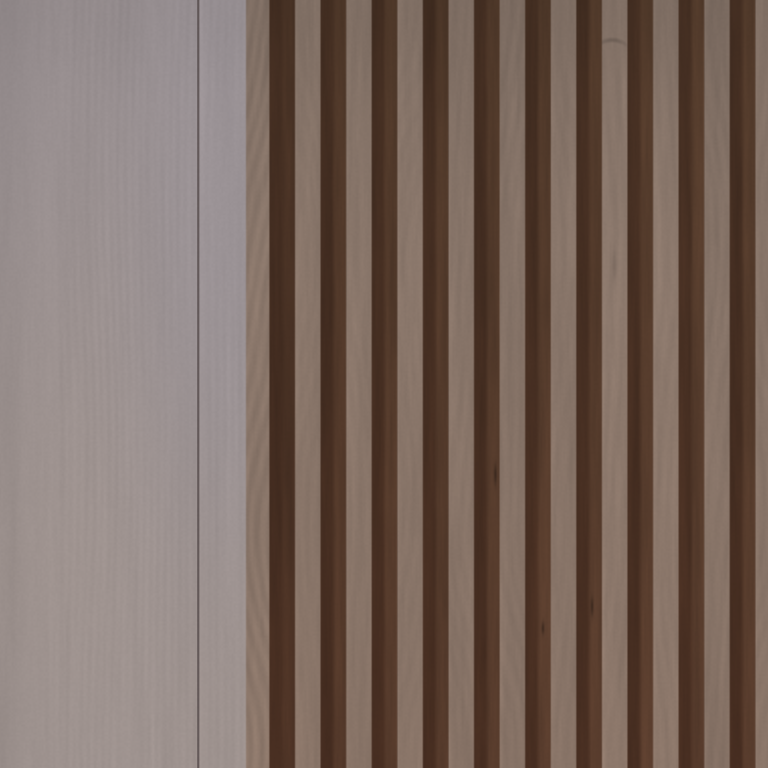
Write a WebGL 2 fragment shader that draws this texture.

```glsl
#version 300 es
precision highp float;

uniform vec2 u_resolution;
out vec4 fragColor;

float hash(vec2 p) {
    vec3 q = fract(vec3(p.xyx) * 0.1031);
    q += dot(q, q.yzx + 33.33);
    return fract((q.x + q.y) * q.z);
}

float noise(vec2 p) {
    vec2 i = floor(p);
    vec2 f = fract(p);
    f = f * f * (3.0 - 2.0 * f);
    return mix(mix(hash(i), hash(i + vec2(1, 0)), f.x),
               mix(hash(i + vec2(0, 1)), hash(i + vec2(1, 1)), f.x), f.y);
}

// Long vertical fibres, centred on zero
float grain(vec2 p) {
    float sum = 0.0;
    float weight = 0.5;
    vec2 scale = vec2(60.0, 3.0);
    for (int i = 0; i < 4; i++) {
        sum += weight * (noise(p * scale + float(i) * 17.0) - 0.5);
        scale *= vec2(1.9, 2.3);
        weight *= 0.75;
    }
    return sum;
}

// Soft elliptical spot
float spot(vec2 p, vec2 centre, vec2 radius) {
    vec2 d = (p - centre) / radius;
    return exp(-dot(d, d));
}

vec3 paintedPanel(vec2 p) {
    vec3 color = mix(vec3(0.62, 0.575, 0.56), vec3(0.595, 0.56, 0.565), smoothstep(0.2, 1.0, p.y));
    color = mix(color, vec3(0.605, 0.575, 0.59), 0.8 * smoothstep(0.1, 0.3, p.x) * smoothstep(0.0, 0.7, p.y));
    color *= 1.0 - 0.04 * smoothstep(0.06, 0.0, p.x);

    // Fine ribs that wander slightly
    float wander = 0.012 * noise(vec2(p.x * 8.0, p.y * 2.5));
    float ribs = sin((p.x + wander) * 640.0) * noise(p * vec2(30.0, 4.0));
    color *= 1.0 + 0.045 * grain(p) + 0.014 * ribs * smoothstep(0.02, 0.12, p.x);

    // Seam with a lit lip
    color *= 1.0 + 0.03 * smoothstep(0.006, 0.0, abs(p.x - 0.262));
    return mix(color, vec3(0.33, 0.29, 0.29), 0.8 * smoothstep(0.0022, 0.0006, abs(p.x - 0.2582)));
}

vec3 slatFront(vec2 p, float id, float u) {
    vec3 color = mix(vec3(0.535, 0.455, 0.405), vec3(0.53, 0.46, 0.415), p.y);
    color *= 0.98 + 0.05 * hash(vec2(id + 9.0, 4.0));
    color *= 1.0 - 0.05 * smoothstep(0.6, 1.0, p.y);

    // Slanted figure on some slats, strongest on the first two
    float slant = id < 0.5 ? 1.0 : 0.35 * hash(vec2(id, 31.0));
    float bend = 0.1 * noise(vec2(id * 7.0, p.y * 3.0));
    float figure = sin((p.x + bend - p.y * 0.16 * slant) * 420.0 + 3.0 * noise(p * vec2(40.0, 8.0)));
    color *= 1.0 + 0.1 * grain(p + id * 0.37) + 0.022 * figure * (0.3 + slant);
    color *= 1.0 + 0.03 * smoothstep(0.1, 0.0, u);

    // Knot near the top
    vec2 k = p - vec2(0.797, 0.94);
    float ring = abs(k.y + 18.0 * k.x * k.x - 0.008);
    color *= 1.0 - 0.16 * smoothstep(0.005, 0.0, ring) * spot(p, vec2(0.797, 0.943), vec2(0.018));
    return color * (1.0 - 0.1 * spot(p, vec2(0.8, 0.655), vec2(0.003, 0.02)));
}

vec3 shadowGap(vec2 p, float id, float v) {
    vec3 deep = mix(vec3(0.28, 0.18, 0.13), vec3(0.26, 0.178, 0.13), p.y);
    vec3 side = mix(vec3(0.345, 0.235, 0.175), vec3(0.315, 0.225, 0.165), p.y);
    vec3 color = mix(deep, side, smoothstep(0.4, 0.62, v) * smoothstep(-1.5, 2.0, id));
    color *= 0.98 + 0.05 * smoothstep(0.4, 1.0, p.x);
    color *= 1.0 + 0.2 * grain(p * vec2(1.0, 0.8) + id * 0.71);
    float marks = spot(p, vec2(0.645, 0.382), vec2(0.002, 0.014))
                + spot(p, vec2(0.707, 0.182), vec2(0.002, 0.008))
                + spot(p, vec2(0.771, 0.21), vec2(0.002, 0.012));
    return color * (1.0 - 0.3 * marks);
}

void main() {
    vec2 p = gl_FragCoord.xy / u_resolution;
    float blur = max(0.0016, 0.75 / u_resolution.x);

    // Slats repeat across the right part
    float pitch = 0.0666;
    float cell = (p.x - 0.3175) / pitch;
    float id = floor(cell);
    float u = fract(cell);
    float edge = blur / pitch;
    float front = smoothstep(-edge, edge, u) - smoothstep(0.5 - edge, 0.5 + edge, u)
                + smoothstep(1.0 - edge, 1.0 + edge, u);
    vec3 slats = mix(shadowGap(p, id, (u - 0.5) * 2.0), slatFront(p, id, u), front);

    // Panel meets the first slat
    vec3 color = mix(paintedPanel(p), slats, smoothstep(0.3203 - blur, 0.3203 + blur, p.x));

    // Gentle falloff and surface speckle
    color *= 1.0 - 0.03 * smoothstep(0.85, 1.0, p.y);
    color *= 1.0 + 0.02 * (noise(p * 380.0) - 0.5);
    fragColor = vec4(color, 1.0);
}
```
